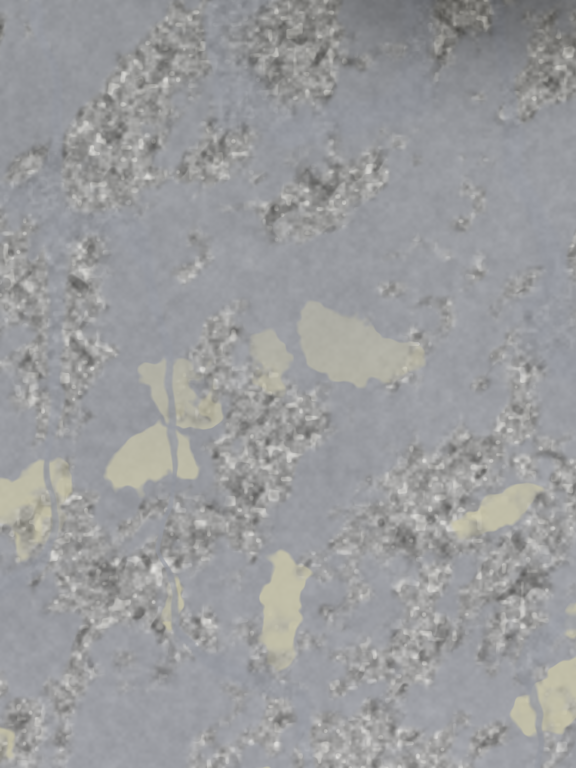
Give the GLSL for this texture, as a Shadertoy shader.

```glsl
float hash(vec2 p) {
    return fract(sin(dot(p, vec2(127.1, 311.7))) * 43758.5);
}

float noise(vec2 p) {
    vec2 i = floor(p), f = fract(p);
    f = f * f * (3.0 - 2.0 * f);
    return mix(mix(hash(i), hash(i + vec2(1, 0)), f.x),
               mix(hash(i + vec2(0, 1)), hash(i + vec2(1, 1)), f.x), f.y);
}

float fbm(vec2 p) {
    float sum = 0.0, amp = 0.53;
    for (int i = 0; i < 4; i++) {
        sum += amp * noise(p);
        p = mat2(1.6, 1.2, -1.2, 1.6) * p + 7.3;
        amp *= 0.5;
    }
    return sum;
}

// Scattered ragged blots, one per chosen cell of the lower canvas
float blots(vec2 p) {
    vec2 warp = vec2(fbm(p * 15.0), fbm(p * 15.0 + 31.0)) - 0.5;
    vec2 g = (p + warp * 0.11) / 0.14;
    float d = 10.0;
    for (int y = -1; y <= 1; y++)
    for (int x = -1; x <= 1; x++) {
        vec2 cell = floor(g) + vec2(x, y);
        if (hash(cell + 3.7) > 0.5 || cell.y > 3.5) continue;
        vec2 centre = cell + 0.2 + 0.6 * vec2(hash(cell), hash(cell + 19.1));
        float a = 3.14 * hash(cell + 8.3);
        vec2 r = mat2(cos(a), sin(a), -sin(a), cos(a)) * (g - centre);
        float size = mix(0.5, 1.15, hash(cell + 5.9));
        d = min(d, length(r / vec2(0.42, 0.25)) - size);
    }
    return 1.0 - smoothstep(-0.09, 0.09, d);
}

void mainImage(out vec4 fragColor, in vec2 fragCoord) {
    vec2 p = fragCoord / iResolution.y;
    vec2 warp = vec2(fbm(p * 6.0 + 4.0), fbm(p * 6.0 + 50.0)) - 0.5;

    // Blue-grey ground, paler towards the bottom
    vec3 color = mix(vec3(0.618, 0.625, 0.648), vec3(0.585, 0.594, 0.612), p.y);
    color += 0.05 * (fbm(p * 5.0 + 12.0) - 0.5);

    // Thin winding stems
    float ridge = abs(noise((p + warp * 0.12) * vec2(6.5, 3.2) + 21.0) - 0.5);
    float stem = 1.0 - smoothstep(0.02, 0.055, ridge);
    color = mix(color, vec3(0.585, 0.6, 0.635), 0.5 * stem);

    // Rough patches drawn out along the rising diagonal
    vec2 q = mat2(0.57, -0.82, 0.82, 0.57) * (p + warp * 0.07);
    float patchy = fbm(q * vec2(7.0, 14.0) + 2.0);
    float rough = smoothstep(0.45, 0.63, patchy + 0.22 * (noise(p * 48.0) - 0.5));
    rough *= 1.0 - 0.75 * stem;

    // Cream blots, cut by the stems and worn away by the rough patches
    float cream = blots(p) * (1.0 - 0.85 * stem);
    cream *= 1.0 - 0.7 * rough * smoothstep(0.3, 0.6, noise(p * 60.0 + 9.0));
    cream *= 1.0 - 0.5 * smoothstep(0.3, 0.62, p.y);
    color = mix(color, vec3(0.755, 0.745, 0.66), cream);
    rough *= 1.0 - 0.7 * cream;

    // Fine grain, with pale flecks and dark hollows in the rough patches
    float grain = noise(p * 135.0) + 0.6 * noise(p * 230.0 + 17.0) - 0.8;
    float fleck = smoothstep(0.62, 0.92, noise(p * 125.0 + 40.0));
    float hollow = smoothstep(0.58, 0.9, noise(q * vec2(55.0, 75.0) + 63.0));
    color = mix(color, color * vec3(1.02, 1.005, 0.965), rough);
    color += grain * mix(0.03, 0.17, rough) * (1.0 - 0.6 * cream);
    color += rough * (0.13 * fleck * vec3(1.0, 0.99, 0.94) - 0.13 * hollow);
    color += 0.03 * (noise(p * 70.0 + 5.0) - 0.5) * (1.0 - cream);

    // Shadow falling in from the upper right
    vec2 s = (p - vec2(0.66, 1.03)) / vec2(0.25, 0.12);
    color -= vec3(0.19, 0.195, 0.205) * exp(-dot(s, s));

    fragColor = vec4(clamp(color, 0.0, 1.0), 1.0);
}
```
